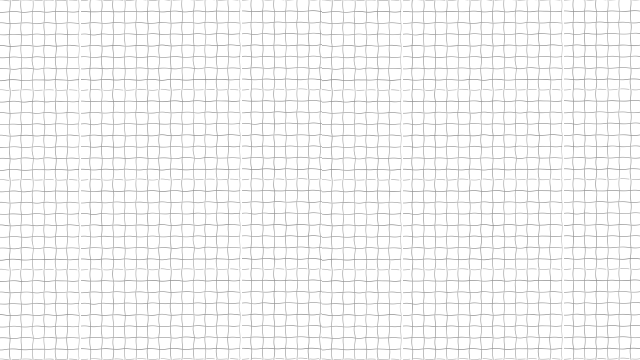
Write a WebGL 1 fragment shader that draws this pattern.

```glsl
precision highp float;
// A white sheet covered by a fine, slightly wavy grey net, about 56 by 32 cells.
// Strands are distances to the nearest column and row of a repeating swatch;
// the swatch edges leave faint dashed rows and narrow white gaps.

uniform vec2 u_resolution;

float hash(vec2 p) {
  p = fract(p * vec2(0.1031, 0.1137));
  p += dot(p, p.yx + 33.33);
  return fract((p.x + p.y) * p.x * 17.0);
}

float noise(vec2 p) {
  vec2 cell = floor(p);
  vec2 f = fract(p);
  f = f * f * (3.0 - 2.0 * f);
  return mix(mix(hash(cell), hash(cell + vec2(1.0, 0.0)), f.x),
             mix(hash(cell + vec2(0.0, 1.0)), hash(cell + 1.0), f.x), f.y);
}

// Share of a pixel covered by a strand of the given half width
float strand(float dist, float halfWidth, float pixel) {
  float covered = min(dist + 0.5 * pixel, halfWidth) - max(dist - 0.5 * pixel, -halfWidth);
  return max(covered, 0.0) / pixel;
}

void main() {
  // Canvas units: 432 from top to bottom, y pointing down
  float pixel = 432.0 / u_resolution.y;
  vec2 p = gl_FragCoord.xy * pixel;
  p.y = 432.0 - p.y;

  // Each wide panel tilts a little, so rows step where two panels meet
  float panel = fract((p.x - 0.3) / 386.4);
  p.y -= 0.6 - panel;

  // Swatch coordinates: 14 columns across, 8 rows down with a short last row
  vec2 swatch = vec2(mod(p.x - 94.5, 193.2), mod(p.y, 107.7));
  float column = floor(swatch.x / 13.8 + 0.5);
  float row = floor(swatch.y / 13.65 + 0.5);
  float columnId = mod(column, 14.0);
  float rowId = mod(row, 8.0);
  vec2 offset = vec2(swatch.x - column * 13.8,
                     swatch.y - min(row * 13.65, 107.7));

  // Alternating bends and small irregularities of the strands
  vec2 phase = 3.14159 * swatch / vec2(13.8, 13.4625);
  vec2 bend = 0.45 * sin(phase.yx + 3.14159 * vec2(columnId, rowId) + 0.6);
  bend.x += 0.7 * (noise(vec2(columnId * 7.3, swatch.y / 9.0)) - 0.5);
  bend.y += 0.7 * (noise(vec2(swatch.x / 9.0, rowId * 5.7 + 40.0)) - 0.5);
  vec2 dist = offset - bend;

  // Uneven tone along and between strands
  vec2 tone = vec2(0.8 + 0.3 * hash(vec2(columnId, 3.0)),
                   0.85 + 0.3 * hash(vec2(rowId, 11.0)));
  tone *= 0.85 + 0.3 * noise(p / 8.0);

  // Faint, dashed row along the swatch edge
  float dash = smoothstep(0.4, 2.6, abs(offset.x + 1.2 - 2.0 * hash(vec2(columnId, 21.0))));
  tone.y *= mix(1.0, 0.75 * dash, step(rowId, 0.5));

  // Pale column and a white gap just beside it
  float seamColumn = step(columnId, 0.5);
  tone.x *= mix(1.0, 0.65, seamColumn);
  float gap = 1.0 - smoothstep(0.5, 0.5 + pixel, abs(offset.x - 1.7));
  tone.y *= 1.0 - seamColumn * gap;

  float vertical = tone.x * strand(dist.x, 0.39, pixel);
  float horizontal = tone.y * strand(dist.y, 0.41, pixel);
  float ink = max(vertical, horizontal) + 0.25 * min(vertical, horizontal);
  gl_FragColor = vec4(mix(vec3(1.0), vec3(0.6), min(ink, 1.0)), 1.0);
}
```
